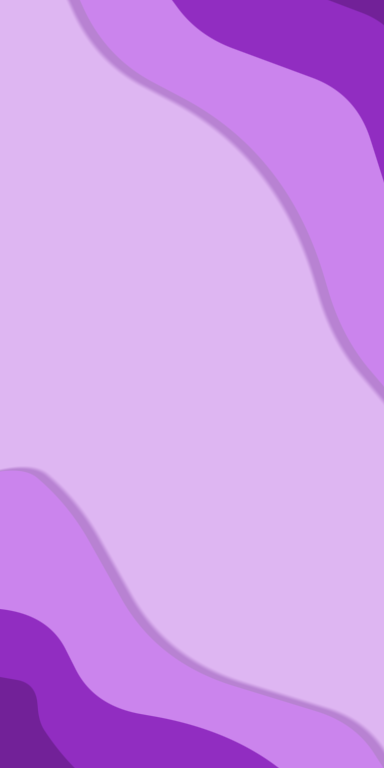
Give the GLSL for this background, as a Shadertoy shader.

```glsl
// Adds slope k to a line, eased in over at - w .. at + w
float bend(float u, float at, float w, float k) {
    float c = clamp(u - at + w, 0.0, 2.0 * w);
    return k * (c * c / (4.0 * w) + max(u - at - w, 0.0));
}

// Diagonal axes: x runs down the canvas to the right, y towards the upper right
vec2 diagonal(vec2 p) {
    return vec2(p.x + p.y, p.x - p.y);
}

// Signed height inside the widest wave of each corner
float upperWave(vec2 p) {
    vec2 q = diagonal(p);
    return q.y - (0.287 - 0.38 * q.x + bend(q.x, 0.424, 0.19, 0.69)
        + bend(q.x, 1.146, 0.417, -0.85) + bend(q.x, 1.771, 0.156, 0.46));
}

float lowerWave(vec2 p) {
    vec2 q = diagonal(p);
    return -3.068 + 1.5 * q.x + bend(q.x, 1.276, 0.065, -1.4)
        + bend(q.x, 1.484, 0.156, -0.38) + bend(q.x, 2.135, 0.26, 0.81)
        + bend(q.x, 2.807, 0.13, -0.75) - q.y;
}

// Smooth coverage of the region where d is positive
float cover(float d) {
    float w = 0.7 * fwidth(d);
    return smoothstep(-w, w, d);
}

float softShadow(float d) {
    return smoothstep(-0.012, 0.012, d);
}

void mainImage(out vec4 fragColor, in vec2 fragCoord) {
    // One unit across, two units down from the top
    vec2 uv = fragCoord / iResolution.xy;
    vec2 p = vec2(uv.x, 2.0 - 2.0 * uv.y);
    vec2 q = diagonal(p);

    vec3 paleLilac = vec3(0.872, 0.712, 0.949);
    vec3 shade = vec3(0.72, 0.51, 0.825);
    vec3 orchid = vec3(0.798, 0.518, 0.928);
    vec3 violet = vec3(0.567, 0.175, 0.758);
    vec3 deepPurple = vec3(0.447, 0.13, 0.596);

    // Inner waves of the upper corner
    float upperViolet = q.y - (0.515 - 0.15 * q.x
        + bend(q.x, 0.609, 0.125, 0.61) + bend(q.x, 1.172, 0.156, -0.98));
    float upperDeep = q.y - (0.47 + 0.45 * q.x + bend(q.x, 1.029, 0.052, -0.4));

    // Inner waves of the lower corner
    float lowerViolet = -2.934 + 0.85 * q.x + bend(q.x, 1.719, 0.143, -1.18)
        + bend(q.x, 2.083, 0.143, 1.03) + bend(q.x, 2.5, 0.234, -0.58) - q.y;
    float lowerDeep = -2.997 + 0.7 * q.x + bend(q.x, 1.878, 0.0625, -1.7)
        + bend(q.x, 1.971, 0.047, 0.75) + bend(q.x, 2.083, 0.104, 0.23) - q.y;

    // Shadows fall from each corner towards the open middle
    float shadow = max(softShadow(upperWave(p + vec2(0.026, -0.010))),
                       softShadow(lowerWave(p - vec2(0.026, -0.008))));

    // Stack the layers from pale to deep
    vec3 color = mix(paleLilac, shade, shadow);
    color = mix(color, orchid, max(cover(upperWave(p)), cover(lowerWave(p))));
    color = mix(color, violet, max(cover(upperViolet), cover(lowerViolet)));
    color = mix(color, deepPurple, max(cover(upperDeep), cover(lowerDeep)));
    fragColor = vec4(color, 1.0);
}
```
